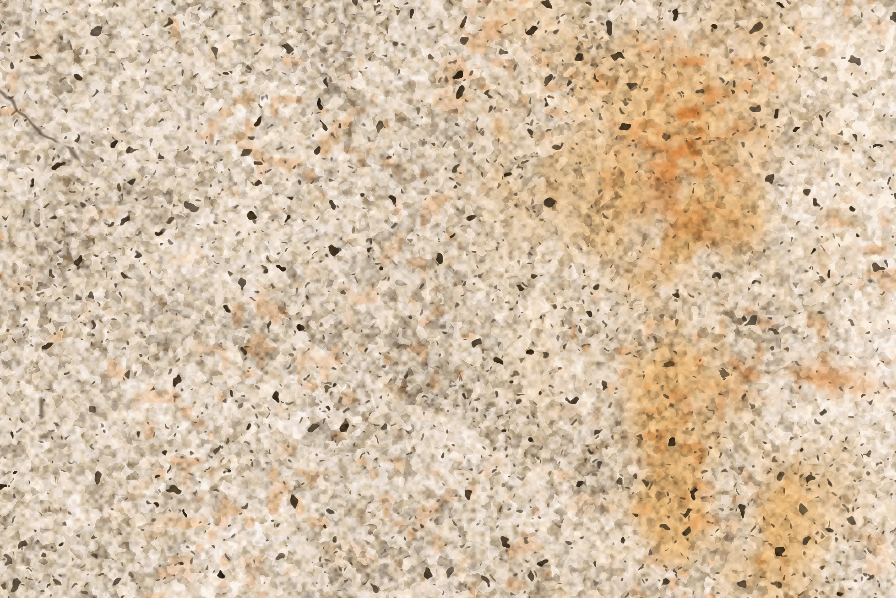
This texture is drawn by a Shadertoy shader. Its source:

```glsl
// Weathered pale granite: mottled crystals, dark mica specks, ochre stains and a worn ridge.

const vec3 HIGHLIGHT = vec3(0.985, 0.955, 0.915);
const vec3 CREAM     = vec3(0.93, 0.87, 0.81);
const vec3 SAND      = vec3(0.84, 0.78, 0.69);
const vec3 TAUPE     = vec3(0.71, 0.64, 0.55);
const vec3 BROWN     = vec3(0.53, 0.45, 0.36);
const vec3 MICA      = vec3(0.20, 0.15, 0.09);
const vec3 OCHRE_TINT = vec3(0.98, 0.84, 0.62);
const vec3 RUST_TINT  = vec3(0.92, 0.68, 0.44);

const float CRYSTAL_SCALE = 75.0;  // crystals per canvas height
const float FINE_SCALE    = 130.0;
const float LARGE_SPECKS  = 24.0;  // speck grid cells per canvas height
const float SMALL_SPECKS  = 62.0;

float hash(vec2 p) {
    vec3 q = fract(vec3(p.xyx) * 0.1031);
    q += dot(q, q.yzx + 33.33);
    return fract((q.x + q.y) * q.z);
}

vec2 hash2(vec2 p) {
    return vec2(hash(p + 17.3), hash(p + 71.9));
}

float noise(vec2 p) {
    vec2 i = floor(p), f = fract(p);
    f = f * f * (3.0 - 2.0 * f);
    return mix(mix(hash(i), hash(i + vec2(1, 0)), f.x),
               mix(hash(i + vec2(0, 1)), hash(i + vec2(1, 1)), f.x), f.y);
}

float fbm(vec2 p) {
    float sum = 0.0, amp = 0.5;
    for (int i = 0; i < 4; i++) {
        sum += amp * noise(p);
        p = mat2(1.6, 1.2, -1.2, 1.6) * p + 5.7;
        amp *= 0.5;
    }
    return sum / 0.9375;
}

// Random values of the nearest crystal: x = tone, y = warmth
vec2 crystal(vec2 p) {
    vec2 cell = floor(p), best = cell;
    float nearest = 9.0;
    for (int k = 0; k < 9; k++) {
        vec2 id = cell + vec2(k % 3 - 1, k / 3 - 1);
        float d = length(id + hash2(id) - p);
        if (d < nearest) { nearest = d; best = id; }
    }
    return hash2(best + 40.0);
}

// Coverage of ragged scattered specks; radii are in grid cells
float specks(vec2 p, float scale, float density, vec2 radii, float soft) {
    p *= scale;
    vec2 cell = floor(p);
    float cover = 0.0;
    for (int k = 0; k < 9; k++) {
        vec2 id = cell + vec2(k % 3 - 1, k / 3 - 1);
        vec2 rnd = hash2(id + 9.0);
        vec2 d = p - id - hash2(id);
        float turn = 6.2832 * rnd.x;
        d = mat2(cos(turn), sin(turn), -sin(turn), cos(turn)) * d;
        d.y *= 1.0 + 0.9 * rnd.y;
        float r = mix(radii.x, radii.y, rnd.y * rnd.y);
        float shape = 1.0 - smoothstep(-soft, soft, (length(d) - r) / scale);
        float strength = mix(0.65, 1.0, hash(id + 55.0));
        cover = max(cover, shape * strength * step(hash(id + 3.0), density));
    }
    return cover;
}

float blob(vec2 p, vec2 centre, vec2 size) {
    vec2 d = (p - centre) / size;
    return exp(-dot(d, d));
}

float crack(vec2 p, vec2 a, vec2 b, float width) {
    vec2 ab = b - a;
    float h = clamp(dot(p - a, ab) / dot(ab, ab), 0.0, 1.0);
    return 1.0 - smoothstep(0.0, width, length(p - a - h * ab));
}

vec3 stoneRamp(float t) {
    vec3 c = mix(BROWN, TAUPE, smoothstep(0.02, 0.25, t));
    c = mix(c, SAND, clamp((t - 0.25) / 0.19, 0.0, 1.0));
    c = mix(c, CREAM, clamp((t - 0.44) / 0.22, 0.0, 1.0));
    return mix(c, HIGHLIGHT, smoothstep(0.66, 0.95, t));
}

void mainImage(out vec4 fragColor, in vec2 fragCoord) {
    // Surface coordinates: origin at the top left, canvas height = 1
    vec2 p = vec2(fragCoord.x, iResolution.y - fragCoord.y) / iResolution.y;
    float soft = max(0.0013, 0.6 / iResolution.y);
    vec2 ragged = vec2(noise(p * 110.0), noise(p * 110.0 + 37.0)) - 0.5;
    vec2 wobble = vec2(fbm(p * 14.0), fbm(p * 14.0 + 23.0)) - 0.5;

    // Worn ridge with a shaded right flank
    float ridge = 0.40 + 0.12 * p.y + 0.5 * smoothstep(0.5, 0.9, p.y);
    float flank = p.x - ridge + 0.10 * wobble.x;
    float relief = 0.35 + 0.65 * smoothstep(0.18, 0.05, p.y) + 0.65 * smoothstep(0.45, 0.6, p.y);
    relief *= smoothstep(0.92, 0.76, p.y);
    float shade = smoothstep(-0.004, 0.014, flank) * exp(-5.0 * max(flank, 0.0));
    float lit = smoothstep(-0.10, 0.0, flank) * (1.0 - smoothstep(-0.004, 0.012, flank));

    // Crystal mottling
    vec2 grain = crystal(p * CRYSTAL_SCALE + 0.9 * ragged);
    float tone = 0.51 + 0.40 * (grain.x - 0.5) + 0.46 * (noise(p * FINE_SCALE) - 0.5)
               + 0.34 * (fbm(p * 9.0) - 0.5) + 0.16 * (noise(p * 260.0) - 0.5);
    tone += relief * (0.07 * lit - 0.15 * shade);
    tone += 0.14 * smoothstep(1.2, 1.5, p.x) - 0.04 * smoothstep(0.4, 0.0, p.x);
    vec3 col = stoneRamp(tone);
    col += (grain.y - 0.55) * vec3(0.015, -0.005, -0.05);

    // Ochre and rust stains, plus scattered peach grains
    float band = blob(p, vec2(1.14, 0.42), vec2(0.20, 0.48)) + 0.8 * blob(p, vec2(0.87, 0.18), vec2(0.09, 0.16))
               + 0.8 * blob(p, vec2(1.24, 0.88), vec2(0.18, 0.15));
    float patches = smoothstep(0.30, 0.68, fbm(p * vec2(9.0, 6.0) + 4.0));
    col *= mix(vec3(1.0), OCHRE_TINT, clamp(band * (0.15 + 1.05 * patches), 0.0, 1.0));
    float rust = blob(p, vec2(1.15, 0.25), vec2(0.09, 0.14)) + blob(p, vec2(1.33, 0.64), vec2(0.12, 0.028));
    col *= mix(vec3(1.0), RUST_TINT, clamp(rust, 0.0, 1.0) * smoothstep(0.35, 0.7, fbm(p * vec2(20.0, 32.0))));
    float peach = smoothstep(0.64, 0.82, noise(p * 48.0 + 8.0)) * smoothstep(0.35, 0.65, fbm(p * 7.0 + 61.0));
    col *= mix(vec3(1.0), vec3(0.98, 0.85, 0.72), 0.7 * peach);

    // Mica specks, denser in loose clusters
    float cluster = smoothstep(0.25, 0.75, fbm(p * 6.0 + 90.0));
    vec2 q = p + 0.010 * ragged;
    float large = specks(q, LARGE_SPECKS, 0.14 + 0.28 * cluster, vec2(0.09, 0.28), soft);
    float small = specks(q + 3.1, SMALL_SPECKS, 0.12 + 0.32 * cluster, vec2(0.13, 0.30), soft);
    vec3 mica = MICA * (0.65 + 0.8 * noise(p * 150.0 + 12.0));
    col = mix(col, mix(BROWN, mica, 0.65), 0.85 * small);
    col = mix(col, mica, large);

    // Hairline cracks
    vec2 c = p + 0.05 * wobble;
    float lines = max(crack(c, vec2(0.0, 0.15), vec2(0.15, 0.28), 0.005),
                      crack(c, vec2(0.08, 0.60), vec2(0.06, 0.70), 0.006));
    col = mix(col, BROWN * 0.7, 0.75 * lines * smoothstep(0.25, 0.55, noise(p * 40.0)));

    fragColor = vec4(clamp(col, 0.0, 1.0), 1.0);
}
```
